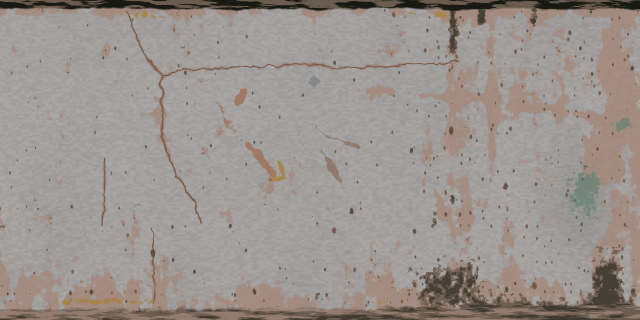
Give the GLSL for this texture, as a WebGL 1 fragment shader.

```glsl
precision highp float;
// Weathered plaster wall: grey grain, pink undercoat, cracks, mould, grimy rims.
// Bias fields plus fractal noise give ragged patches; warped segment
// distances give the cracks and scrapes.
uniform vec2 u_resolution;

#define PLASTER vec3(.63, .625, .62)
#define PINK vec3(.64, .535, .485)
#define BROWN vec3(.42, .36, .31)
#define DARK vec3(.25, .23, .19)
#define BLACK vec3(.09, .10, .07)
#define OCHRE vec3(.66, .51, .26)
#define RUST vec3(.47, .33, .25)
#define TEAL vec3(.40, .51, .46)
#define GRAIN .055
#define CRACK_WIDTH .0022

vec2 p, warped;

float hash(vec2 v) {
  vec3 q = fract(v.xyx * .1031);
  q += dot(q, q.yzx + 33.33);
  return fract((q.x + q.y) * q.z);
}

float noise(vec2 v) {
  vec2 i = floor(v), f = fract(v);
  f = f * f * (3. - 2. * f);
  return mix(mix(hash(i), hash(i + vec2(1, 0)), f.x),
             mix(hash(i + vec2(0, 1)), hash(i + 1.), f.x), f.y);
}

float fbm(vec2 v) {
  float sum = 0., amp = .53;
  for (int i = 0; i < 4; i++) {
    sum += amp * noise(v);
    v = v * 2.1 + 17.3;
    amp *= .5;
  }
  return sum;
}

float bump(float x, float c, float w) { x = (x - c) / w; return exp(-x * x); }

float blob(float x, float y, float rx, float ry) {
  return bump(p.x, x, rx) * bump(p.y, y, ry);
}

// Distance to a ragged segment
float seg(float ax, float ay, float bx, float by) {
  vec2 a = vec2(ax, ay), b = vec2(bx, by) - a, v = warped - a;
  return length(v - b * clamp(dot(v, b) / dot(b, b), 0., 1.));
}

float stroke(float d, float w) {
  float px = 1. / u_resolution.y;
  return 1. - smoothstep(w - px, w + px, d);
}

void main() {
  p = gl_FragCoord.xy / u_resolution * vec2(2, 1);
  float streaks = fbm(p * vec2(24, 6)) - .5;
  float patches = fbm(p * 19. + 40.) - .5;
  float fine = fbm(p * 75. + 9.) - .5;
  float bands = fbm(p * vec2(14, 95));
  warped = p + .012 * (vec2(noise(p * 38.), noise(p * 38. + 70.)) - .5)
             + .005 * (vec2(noise(p * 110.), noise(p * 110. + 31.)) - .5);
  float right = smoothstep(1.2, 1.5, p.x);
  float low = 1. - smoothstep(.04, .22, p.y);

  // Grained plaster with broad tonal drift
  vec3 col = PLASTER + GRAIN * (noise(p * vec2(95, 170)) - .5);
  col += .05 * (fbm(p * vec2(5, 3)) - .5) - .035 * blob(1.82, .4, .12, .15);

  // Pink undercoat: columns, edges and horizontal stains
  float bare = .13 + .12 * right + .34 * low + .36 * bump(p.y, .965, .018);
  bare += .4 * bump(p.x, 1.94, .075) * smoothstep(.1, .25, p.y);
  bare += .25 * bump(p.x, 1.41, .05);
  bare += .5 * bump(p.x, 1.536, .017) * smoothstep(.36, .55, p.y);
  bare += .35 * bump(p.x, .977, .014) * smoothstep(.78, .9, p.y);
  float stain = min(seg(1.12, .715, 1.52, .692), seg(1.59, .675, 1.78, .65));
  stain = min(stain, seg(1.78, .65, 2., .595));
  bare += .36 * bump(stain, 0., .014) + .25 * blob(.49, .647, .11, .018);
  bare += .9 * streaks + .6 * patches + .4 * fine;
  col = mix(col, PINK + .04 * fine, .9 * smoothstep(.34, .5, bare));

  // Diagonal scrapes, an ochre hook and a grey chip
  float scrape = min(seg(.685, .665, .745, .555), seg(.78, .545, .85, .46));
  scrape = min(scrape, seg(.757, .72, .745, .685));
  float thin = min(seg(.985, .605, 1.015, .577), seg(1.015, .577, 1.12, .54));
  thin = min(thin, seg(1., .54, 1.085, .395));
  float hook = min(seg(.845, .44, .89, .448), seg(.89, .448, .875, .488));
  float flaky = smoothstep(-.2, .12, patches);
  col = mix(col, PINK * vec3(.98, .89, .8), stroke(scrape, .013 * flaky));
  col = mix(col, PINK * .88, stroke(thin, .007 * flaky));
  col = mix(col, OCHRE, .9 * stroke(hook, .007));
  vec2 chip = abs(p - vec2(.982, .745));
  col = mix(col, vec3(.49, .51, .51), .8 * stroke(chip.x + chip.y, .02 + .01 * fine));

  // Green algae
  float algae = blob(1.83, .4, .06, .09) + blob(1.95, .61, .05, .025);
  col = mix(col, TEAL, .75 * smoothstep(.27, .4, .5 * algae + .7 * fine));

  // Cracks: a descending main one, a level branch and two hairlines
  float crack = min(seg(.398, .965, .417, .909), seg(.417, .909, .456, .818));
  crack = min(crack, min(seg(.456, .818, .505, .76), seg(.505, .76, .51, .552)));
  crack = min(crack, min(seg(.51, .552, .547, .466), seg(.547, .466, .594, .388)));
  crack = min(crack, seg(.594, .388, .63, .302));
  float branch = min(seg(.505, .76, .56, .781), seg(.56, .781, .977, .799));
  branch = min(branch, min(seg(.977, .799, 1.04, .786), seg(1.04, .786, 1.43, .807)));
  branch = min(branch, min(seg(.325, .51, .323, .297), seg(.477, .284, .481, .05)));
  col = mix(col, PINK * .94, .7 * stroke(min(crack, branch), .006 * flaky));
  col = mix(col, RUST, stroke(min(crack, branch * 1.4), CRACK_WIDTH));

  // Scattered specks, denser to the right and near the floor
  for (int i = 0; i < 3; i++) {
    float layer = float(i), scale = 16. + 13. * layer;
    vec2 cell = floor(p * scale) + 91. * layer;
    vec2 v = fract(p * scale) - .25 - .5 * vec2(hash(cell), hash(cell + 7.));
    float present = step(hash(cell + 19.), .035 + .1 * right + .1 * low);
    float d = length(v * vec2(1.3, .8)) + .12 * fine;
    float dot_ = stroke(d / scale, (.05 + .1 * hash(cell + 3.)) / scale);
    col = mix(col, mix(RUST, DARK, hash(cell + 5.)), .85 * present * dot_);
  }

  // Ochre flakes along floor and ceiling
  float flakes = blob(.3, .058, .2, .014) + .7 * blob(1.2, .058, .09, .014);
  flakes += .7 * (blob(.46, .953, .1, .016) + blob(1.35, .953, .12, .016));
  col = mix(col, OCHRE, .85 * smoothstep(.3, .4, .45 * flakes + .75 * fine));

  // Mould colonies and drips
  float mould = blob(1.41, .115, .12, .07) + blob(1.9, .12, .06, .09);
  mould += blob(1.417, .9, .02, .085) + blob(1.505, .95, .014, .04);
  mould += .8 * (blob(1.67, .95, .01, .04) + blob(1.42, .385, .016, .04));
  mould += .8 * (blob(1.355, .31, .013, .05) + blob(.99, .08, .011, .03));
  mould += .55 * bump(p.y, .055, .03) * right + .9 * streaks + 1.3 * fine;
  col = mix(col, BROWN, .85 * smoothstep(.5, .66, mould));
  col = mix(col, DARK, .9 * smoothstep(.75, .95, mould));

  // Layered floor grime and dark ceiling rim
  float lip = .032 + .018 * right + .03 * patches;
  vec3 grime = mix(DARK, BROWN, smoothstep(.33, .45, bands));
  grime = mix(grime, PINK * .9, smoothstep(.52, .64, bands));
  col = mix(col, grime, 1. - smoothstep(lip - .006, lip + .006, p.y));
  float crust = smoothstep(.5, .66, bands + .2 * smoothstep(.985, 1., p.y));
  float rim = smoothstep(.968, .976, p.y + .02 * patches);
  gl_FragColor = vec4(mix(col, mix(BLACK, BROWN, crust), rim), 1.);
}
```
